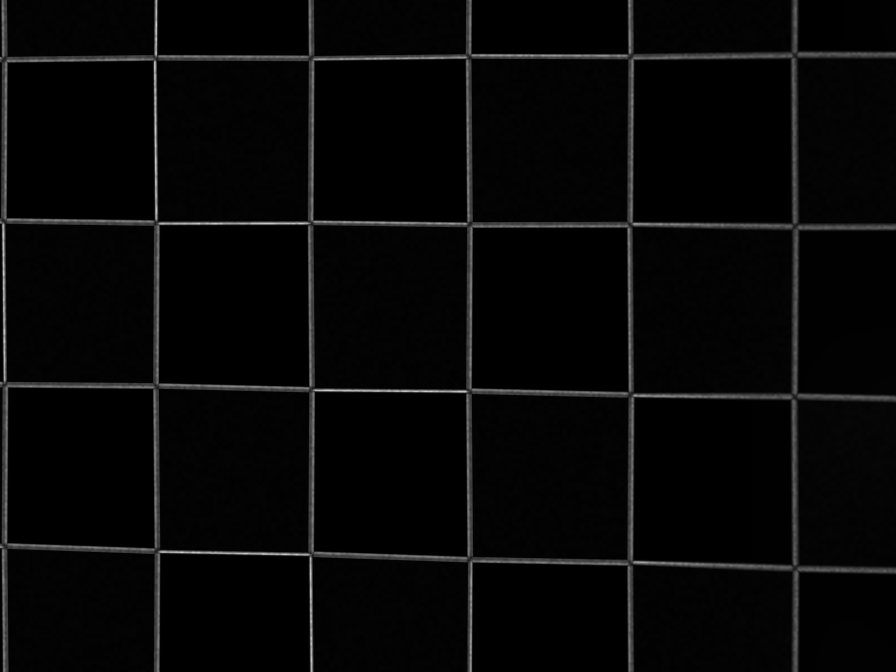
This pattern is drawn by a WebGL 2 fragment shader. Its source:

```glsl
#version 300 es
precision highp float;

#define COLUMN_START 0.0060
#define COLUMN_PITCH 0.2237
#define COLUMN_GROWTH 0.00234
#define ROW_START 0.0880
#define ROW_PITCH 0.2417
#define ROW_FAN 0.0105
#define ROW_SLOPE 0.0045
#define JOINT_HALF 0.0042
#define THIN_HALF 0.0021
#define TAPER 0.0018
#define GROUT_GREY 0.25
#define TILE_GREY 0.011

uniform vec2 u_resolution;
out vec4 fragColor;

float hash(vec2 cell, uint salt) {
    uvec2 q = uvec2(ivec2(cell) + 4096);
    uint h = q.x * 374761393u + q.y * 668265263u + salt * 974711u;
    h = (h ^ (h >> 13)) * 1274126177u;
    h ^= h >> 16;
    return float(h & 65535u) / 65535.0;
}

float noise(vec2 p) {
    vec2 i = floor(p), f = fract(p);
    f = f * f * (3.0 - 2.0 * f);
    vec2 e = vec2(1.0, 0.0);
    return mix(mix(hash(i, 7u), hash(i + e.xy, 7u), f.x),
               mix(hash(i + e.yx, 7u), hash(i + e.xx, 7u), f.x), f.y);
}

float checker(vec2 cell) {
    return mod(cell.x + cell.y, 2.0);
}

// One joint segment: grey body, lit edge and dark notches at both ends
float joint(float dist, float along, vec2 id, uint salt, float soft, float focus) {
    float side = 1.0 - 2.0 * checker(id);
    float thin = smoothstep(0.55, 0.85, hash(id, salt)) * focus;
    float halfWidth = mix(JOINT_HALF, THIN_HALF, thin);
    float d = dist + side * (along - 0.5) * TAPER;
    float body = 1.0 - smoothstep(halfWidth - soft, halfWidth + soft, abs(d));
    float edgeDist = (d - side * halfWidth * 0.5) / (0.0012 + 0.5 * soft);
    float edge = exp(-edgeDist * edgeDist);
    float light = GROUT_GREY * body + mix(0.20, 0.48, thin) * edge * mix(0.5, 1.0, focus);
    float notch = smoothstep(0.004, 0.026, min(along, 1.0 - along));
    return light * mix(0.4, 1.0, notch);
}

void main() {
    vec2 p = gl_FragCoord.xy / u_resolution.y;
    p.y = 1.0 - p.y;

    // Grid coordinates: columns widen to the right, rows fan out
    float x = p.x - COLUMN_START - 0.002 * p.y * (1.0 - 0.75 * p.x);
    float root = sqrt(max(COLUMN_PITCH * COLUMN_PITCH + 4.0 * COLUMN_GROWTH * x, 0.0));
    float rowPitch = ROW_PITCH + ROW_FAN * p.x;
    vec2 grid = vec2((root - COLUMN_PITCH) / (2.0 * COLUMN_GROWTH),
                     (p.y - ROW_START + ROW_SLOPE * p.x) / rowPitch);
    vec2 cell = floor(grid), local = fract(grid);
    vec2 line = floor(grid + 0.5);
    vec2 dist = (grid - line) * vec2(root, rowPitch);

    // Focus falls off towards the right
    float focus = 1.0 - smoothstep(0.80, 1.20, p.x);
    float soft = max(mix(0.0034, 0.0012, focus), 0.7 / u_resolution.y);

    // Joints with fine grain
    float upright = joint(dist.x, local.y, vec2(line.x, cell.y), 1u, soft, focus);
    float level = joint(dist.y, local.x, vec2(cell.x, line.y), 2u, soft, focus);
    float grain = 0.85 + 0.3 * noise(p * 240.0);
    float joints = max(upright, level) * grain;

    // Near-black tiles in a faint checker, with haze at the right
    float tile = TILE_GREY * checker(cell) * (0.5 + noise(p * 150.0));
    tile += 0.012 * smoothstep(1.0, 1.35, p.x) * noise(p * 5.0);

    fragColor = vec4(vec3(max(tile, joints)), 1.0);
}
```
